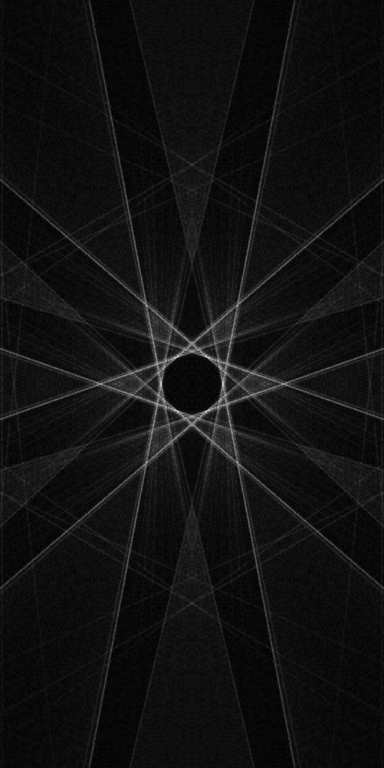
Write a Shadertoy shader that draws this background.

```glsl
// Monochrome kaleidoscope: rays tangent to a dark central disc, repeated
// with sixfold mirror symmetry. Sharp rays, a fan of faint streaks and
// filled wedges are summed, then a folded grain roughens the dark ground.

#define DISC_RADIUS 0.079
#define RAY_TILT 10.6
#define RAY_GLOW 0.68
#define WEDGE_TILT 13.2
#define WEDGE_APEX 0.31
#define WEDGE_FILL 0.052
#define FAN_COUNT 9
#define FAN_GLOW 0.115
#define HEX_GLOW 0.07
#define GRAIN_CELLS 256.0
#define GRAIN_AMOUNT 0.036
#define GROUND 0.009

const float SECTOR = radians(60.0);

float hash(vec2 p) {
    return fract(sin(dot(p, vec2(127.1, 311.7))) * 43758.5453);
}

vec2 polar(float angle) {
    return vec2(cos(angle), sin(angle));
}

// Signed distance to a tangent line (x) and position along it (y).
vec2 tangentFrame(vec2 p, float tilt, float offset) {
    vec2 n = polar(radians(tilt));
    return vec2(dot(p, n) - offset, dot(p, vec2(n.y, -n.x)));
}

float stroke(float dist, float width) {
    float s = dist / width;
    return exp(-s * s);
}

// Bright ray: long on one side of its foot, short on the other.
float mainRay(vec2 p, float width) {
    vec2 f = tangentFrame(p, RAY_TILT, DISC_RADIUS);
    float fade = f.y > 0.0 ? 0.22 + 0.78 * exp(-2.8 * f.y) : exp(8.0 * f.y);
    float echo = 0.3 * stroke(f.x - 0.004 - 0.010 * abs(f.y), width);
    float haze = step(0.0, f.x) * exp(-9.0 * f.x) * smoothstep(0.1, 0.4, f.y);
    return RAY_GLOW * fade * (stroke(f.x, width) + echo) + 0.03 * haze;
}

// Faint streaks that spread out beside the wedge axis.
float streakFan(vec2 p, float width) {
    float sum = 0.0;
    for (int i = 0; i < FAN_COUNT; i++) {
        float t = float(i) / float(FAN_COUNT - 1);
        float vary = hash(vec2(float(i), 4.0));
        vec2 f = tangentFrame(p, mix(-7.0, WEDGE_TILT, t), DISC_RADIUS + 0.008 * vary);
        float reach = f.y < 0.0 ? exp(4.2 * f.y) : exp(-25.0 * f.y);
        sum += (0.5 + vary) * reach * (stroke(f.x, width) + 0.35 * stroke(f.x, 5.0 * width));
    }
    return FAN_GLOW * sum;
}

// Edge of a wedge, a large faint hexagon and its tilted pair.
float faintLines(vec2 p, float width) {
    vec2 edge = tangentFrame(p, WEDGE_TILT, WEDGE_APEX * sin(radians(WEDGE_TILT)));
    float lines = 0.08 * stroke(edge.x, width) * smoothstep(0.05, -0.1, edge.y);
    vec2 tilted = tangentFrame(p, 6.0, 0.461);
    vec2 level = tangentFrame(p, 0.0, 0.495);
    lines += HEX_GLOW * stroke(tilted.x, width) * exp(-1.6 * abs(tilted.y));
    lines += 0.6 * HEX_GLOW * stroke(level.x, width) * exp(-1.2 * abs(level.y));
    return lines;
}

void mainImage(out vec4 fragColor, in vec2 fragCoord) {
    vec2 p = (fragCoord - 0.5 * iResolution.xy) / iResolution.x;
    float radius = length(p);
    float pixel = 1.0 / iResolution.x;
    float width = max(0.0025, 0.6 * pixel);

    // Fold the plane into one mirrored sector.
    float angle = atan(p.y, p.x + 1e-6);
    float folded = abs(mod(angle + 0.5 * SECTOR, SECTOR) - 0.5 * SECTOR);
    vec2 q = radius * polar(folded);

    // Sum the six rotations and their reflections.
    float rays = 0.0;
    float streaks = 0.0;
    for (int k = 0; k < 6; k++) {
        vec2 axis = polar(float(k) * SECTOR);
        vec2 r = vec2(dot(p, axis), dot(p, vec2(-axis.y, axis.x)));
        for (int side = 0; side < 2; side++) {
            rays += mainRay(r, width) + faintLines(r, width);
            streaks += streakFan(r, width);
            r.y = -r.y;
        }
    }
    // Thin the crowded lines near the disc.
    rays *= mix(0.7, 1.0, smoothstep(0.08, 0.13, radius));
    streaks *= mix(0.15, 1.0, smoothstep(0.08, 0.22, radius));
    float light = rays + streaks;

    // Filled wedges halfway between the sector axes.
    vec2 w = radius * polar(0.5 * SECTOR - folded);
    vec2 slope = polar(radians(WEDGE_TILT));
    float inside = (w.x - WEDGE_APEX) * slope.y - w.y * slope.x;
    float wedge = smoothstep(-pixel, pixel, inside);
    light += WEDGE_FILL * wedge * (0.4 + 0.8 * exp(-4.0 * (radius - WEDGE_APEX)));

    // Dark disc with faint rings, and soft light just outside it.
    float outside = smoothstep(DISC_RADIUS - 0.006, DISC_RADIUS, radius);
    light *= mix(0.1, 1.0, outside);
    light += 0.03 * outside * exp(-7.0 * (radius - DISC_RADIUS));
    light += 0.012 * (1.0 - outside) * (0.5 + 0.5 * cos(430.0 * radius));

    // Soft shoulder, then symmetric grain over the ground and the light.
    light = 0.95 * (1.0 - exp(-light / 0.95));
    float grain = hash(floor(q * GRAIN_CELLS));
    light = light * (0.85 + 0.3 * grain) + GROUND + GRAIN_AMOUNT * grain;

    fragColor = vec4(vec3(min(light, 0.95)), 1.0);
}
```
